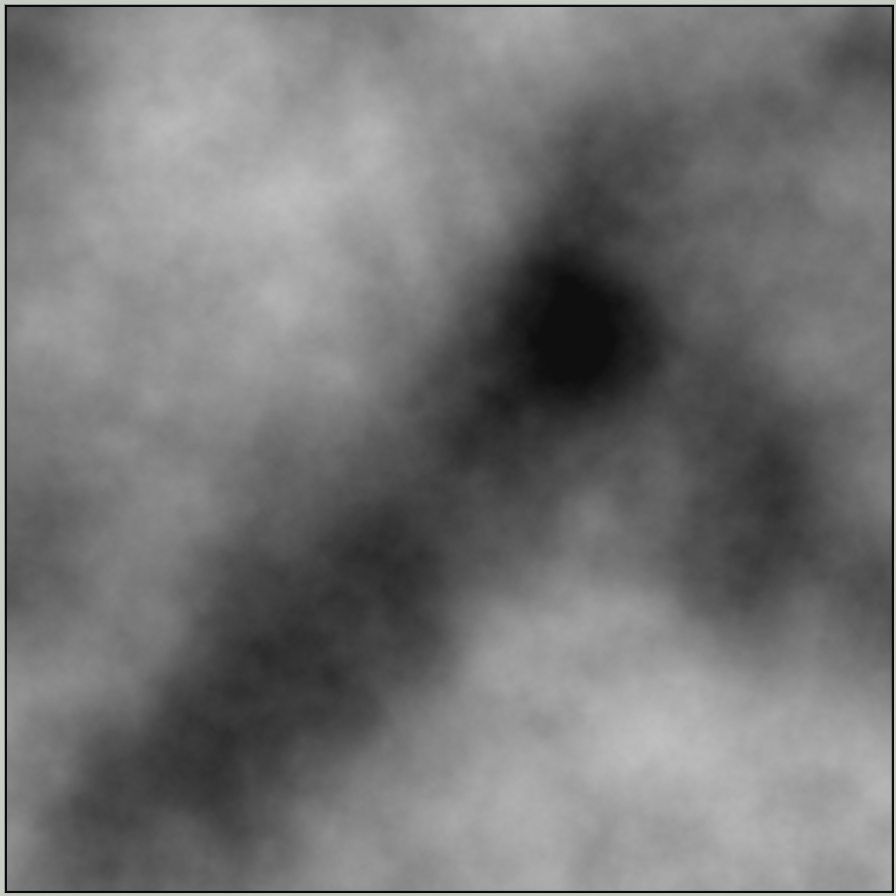
Reproduce this texture procedurally as a Shadertoy shader.

```glsl
const float BASE_TONE = 0.535;
const float DARKEST = 0.06;
const float BRIGHTEST = 0.84;

const float CLOUD_SCALE = 4.5;      // coarse noise cells across the canvas
const float CLOUD_CONTRAST = 0.22;
const float OCTAVE_GAIN = 0.57;
const int CLOUD_OCTAVES = 7;
const int WARP_OCTAVES = 3;
const float WARP_STRENGTH = 0.35;

const float TROUGH_DEPTH = 0.28;
const float TROUGH_WIDTH = 0.15;
const vec2 TROUGH_START = vec2(0.14, 0.09);
const vec2 TROUGH_BEND = vec2(0.51, 0.42);
const vec2 TROUGH_END = vec2(0.68, 0.74);

const vec2 FRAME_MIN = vec2(0.0065, 0.0045);
const vec2 FRAME_MAX = vec2(0.9965, 0.9935);
const float FRAME_HALF_WIDTH = 0.0013;
const vec3 FRAME_COLOR = vec3(0.04);
const vec3 MARGIN_COLOR = vec3(0.78, 0.80, 0.77);

float hash(ivec2 cell) {
    uvec2 q = uvec2(cell) * uvec2(1597334673u, 3812015801u);
    uint h = (q.x ^ q.y) * 1597334673u;
    h = (h ^ (h >> 15)) * 2246822519u;
    h ^= h >> 13;
    return float(h >> 8) / 16777216.0;
}

// Smooth lattice noise, centred on zero
float valueNoise(vec2 p) {
    ivec2 cell = ivec2(floor(p));
    vec2 f = fract(p);
    vec2 s = f * f * (3.0 - 2.0 * f);
    float low = mix(hash(cell), hash(cell + ivec2(1, 0)), s.x);
    float high = mix(hash(cell + ivec2(0, 1)), hash(cell + ivec2(1, 1)), s.x);
    return mix(low, high, s.y) - 0.5;
}

float cloudNoise(vec2 p, int octaves) {
    const mat2 TURN = mat2(0.8, 0.6, -0.6, 0.8);
    float sum = 0.0;
    float amplitude = CLOUD_CONTRAST;
    for (int i = 0; i < octaves; i++) {
        sum += amplitude * valueNoise(p);
        p = TURN * p * 2.03 + 17.3;
        amplitude *= OCTAVE_GAIN;
    }
    return sum;
}

float segmentDistance(vec2 p, vec2 a, vec2 b) {
    vec2 ab = b - a;
    return length(p - a - ab * clamp(dot(p - a, ab) / dot(ab, ab), 0.0, 1.0));
}

float falloff(float d, float radius) {
    return exp(-d * d / (radius * radius));
}

float spot(vec2 p, vec2 center, float radius) {
    return falloff(length(p - center), radius);
}

// Broad light and dark masses
float broadTone(vec2 p) {
    float troughDist = min(segmentDistance(p, TROUGH_START, TROUGH_BEND),
                           segmentDistance(p, TROUGH_BEND, TROUGH_END));
    float pocketDist = segmentDistance(p, vec2(0.84, 0.39), vec2(1.02, 0.31));

    float tone = BASE_TONE;
    tone -= TROUGH_DEPTH * falloff(troughDist, TROUGH_WIDTH);
    tone -= 0.20 * spot(p, vec2(0.64, 0.60), 0.09);
    tone -= 0.08 * spot(p, vec2(0.32, 0.20), 0.18);
    tone -= 0.34 * falloff(pocketDist, 0.12);
    tone -= 0.22 * spot(p, vec2(0.0, 0.42), 0.13);
    tone -= 0.24 * spot(p, vec2(0.0, 1.0), 0.10);
    tone -= 0.28 * spot(p, vec2(1.0, 0.93), 0.11);
    tone += 0.17 * spot(p, vec2(0.27, 0.82), 0.19);
    tone += 0.10 * spot(p, vec2(0.75, 0.12), 0.22);
    return tone;
}

void mainImage(out vec4 fragColor, in vec2 fragCoord) {
    vec2 uv = fragCoord / iResolution.xy;
    float pixel = 1.0 / min(iResolution.x, iResolution.y);

    // Clouds: warped masses with fractal detail
    vec2 p = uv * CLOUD_SCALE;
    vec2 warp = vec2(cloudNoise(p + 31.7, WARP_OCTAVES),
                     cloudNoise(p + 73.1, WARP_OCTAVES));
    float tone = broadTone(uv + WARP_STRENGTH * warp);
    tone += cloudNoise(p + 5.4, CLOUD_OCTAVES);
    vec3 color = vec3(clamp(tone, DARKEST, BRIGHTEST));

    // Thin frame with a pale margin outside
    vec2 edge = abs(uv - 0.5 * (FRAME_MIN + FRAME_MAX)) - 0.5 * (FRAME_MAX - FRAME_MIN);
    float frameDist = max(edge.x, edge.y);
    color = mix(color, MARGIN_COLOR, smoothstep(-0.5 * pixel, 0.5 * pixel, frameDist));
    float line = 1.0 - smoothstep(-0.5 * pixel, 0.5 * pixel, abs(frameDist) - FRAME_HALF_WIDTH);
    color = mix(color, FRAME_COLOR, line);

    fragColor = vec4(color, 1.0);
}
```
